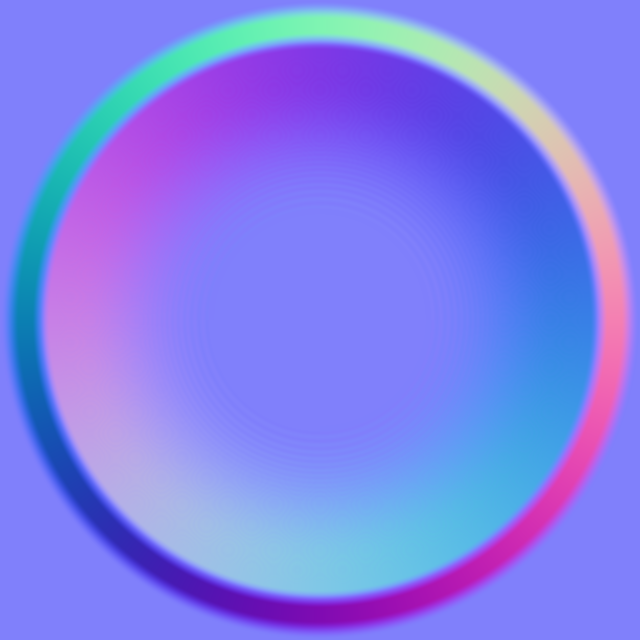
Give the GLSL for this texture map, as a Shadertoy shader.

```glsl
// Inward lean of the bowl wall, fading out where the rim starts
float bowlSlope(float r) {
    float wall = 0.56 * smoothstep(0.165, 0.385, r);
    return wall * (1.0 - smoothstep(0.422, 0.438, r));
}

// Outward lean of the steep outer rim
float rimSlope(float r) {
    return 0.91 * smoothstep(0.428, 0.450, r) * (1.0 - smoothstep(0.470, 0.499, r));
}

// Faint terraces that tighten as the bowl steepens
float terraces(float r) {
    float d = max(r - 0.172, 0.0);
    float fade = smoothstep(0.172, 0.178, r) * (1.0 - smoothstep(0.20, 0.31, r));
    return 0.022 * fade * sin(6.2832 * (65.0 * d + 420.0 * d * d));
}

// Fine wavy contours, strongest near the horizontal and vertical axes
float contours(vec2 p, float r) {
    float wall = smoothstep(0.22, 0.30, r) * (1.0 - smoothstep(0.39, 0.42, r));
    vec2 cell = cos(p * 88.0);
    return 0.010 * wall * sin(9.0 * (cell.x + cell.y) + 160.0 * r);
}

void mainImage(out vec4 fragColor, in vec2 fragCoord) {
    vec2 p = (fragCoord - 0.5 * iResolution.xy) / min(iResolution.x, iResolution.y);
    float r = length(p);
    vec2 outward = p / max(r, 1e-4);

    // Combine slopes into a unit normal
    float slope = rimSlope(r) - bowlSlope(r) + terraces(r) + contours(p, r);
    vec3 normal = vec3(outward * slope, sqrt(max(1.0 - slope * slope, 0.0)));

    // Encode the normal as colour
    vec3 color = 0.5 + 0.5 * normal;
    color.b *= 0.985;
    fragColor = vec4(color, 1.0);
}
```
